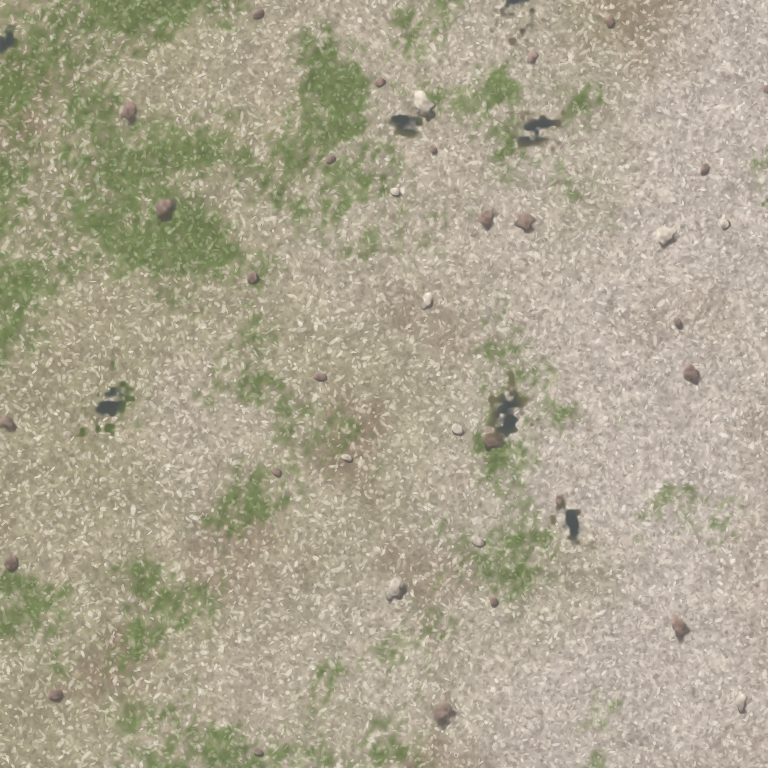
Reproduce this texture procedurally as a Shadertoy shader.

```glsl
const vec3 SAND = vec3(0.715, 0.672, 0.602);
const vec3 PALE_SAND = vec3(0.752, 0.708, 0.668);
const vec3 DRY_GRASS = vec3(0.615, 0.590, 0.475);
const vec3 GREEN_GRASS = vec3(0.415, 0.480, 0.300);
const vec3 BROWN_SOIL = vec3(0.560, 0.490, 0.420);
const vec3 STRAW = vec3(0.910, 0.870, 0.800);
const vec3 BARK = vec3(0.520, 0.475, 0.420);
const vec3 STONE = vec3(0.640, 0.555, 0.510);
const vec3 SHADOW = vec3(0.310, 0.290, 0.285);
const vec3 SHRUB = vec3(0.300, 0.320, 0.320);
const float GRAIN_SCALE = 150.0;
const float GRAIN_CONTRAST = 0.24;
const int FLAKE_LAYERS = 5;
const float FLAKE_SCALE = 62.0;
const float STONE_SCALE = 11.0;
const float SHRUB_SCALE = 4.5;
const vec2 SHADE_DIR = vec2(0.5, -0.85);

vec4 hash4(vec2 p) {
    vec4 q = fract(p.xyxy * vec4(0.1031, 0.1030, 0.0973, 0.1099));
    q += dot(q, q.wzxy + 33.33);
    return fract((q.xxyz + q.yzzw) * q.zywx);
}

float noise(vec2 p) {
    vec2 i = floor(p), f = fract(p);
    f = f * f * (3.0 - 2.0 * f);
    return mix(mix(hash4(i).x, hash4(i + vec2(1, 0)).x, f.x),
               mix(hash4(i + vec2(0, 1)).x, hash4(i + vec2(1, 1)).x, f.x), f.y);
}

float fbm(vec2 p) {
    float sum = 0.0, amp = 0.5;
    for (int i = 0; i < 5; i++) {
        sum += amp * noise(p);
        p = mat2(1.6, 1.2, -1.2, 1.6) * p + 17.3;
        amp *= 0.5;
    }
    return sum;
}

mat2 rotate(float a) {
    return mat2(cos(a), sin(a), -sin(a), cos(a));
}

// Soft slivers of straw and bark: x is coverage, y is tone
vec2 flakes(vec2 p, float seed) {
    vec2 cell = floor(p), best = vec2(0.0, 0.5);
    for (int j = -1; j <= 1; j++)
    for (int i = -1; i <= 1; i++) {
        vec2 id = cell + vec2(i, j);
        vec4 h = hash4(id + seed), k = hash4(id + seed + 71.0);
        vec2 d = rotate(h.z * 6.2832) * (p - id - h.xy);
        vec2 size = vec2(mix(0.24, 0.56, k.x * k.x), mix(0.13, 0.24, k.y));
        d.y += 0.5 * (k.w - 0.5) * d.x * d.x;
        float cover = (1.0 - smoothstep(0.55, 1.25, length(d / size))) * mix(0.3, 1.0, k.z);
        if (cover > best.x) best = vec2(cover, h.w);
    }
    return best;
}

// Rough stones, lit from the upper left, with a short shadow
vec3 addStones(vec3 col, vec2 uv) {
    vec2 p = uv * STONE_SCALE, cell = floor(p);
    for (int j = -1; j <= 1; j++)
    for (int i = -1; i <= 1; i++) {
        vec2 id = cell + vec2(i, j);
        vec4 h = hash4(id + 211.0), k = hash4(id + 307.0);
        if (h.z > 0.36) continue;
        float radius = mix(0.06, 0.15, k.x * k.x);
        vec2 d = rotate(k.y * 3.0) * (p - id - h.xy);
        vec2 shade = rotate(k.y * 3.0) * SHADE_DIR;
        float rough = 0.75 * (noise(uv * 140.0) - 0.5);
        float body = length(d * vec2(0.8, 1.15)) / radius + rough;
        float dark = length((d - shade * radius * 0.55) * vec2(0.8, 1.1)) / radius + rough;
        vec3 tint = mix(STONE, STRAW, step(0.78, k.z) * 0.85);
        tint *= 0.94 - 0.2 * dot(d, shade) / radius + 0.3 * (noise(uv * 210.0) - 0.5);
        col = mix(col, SHADOW, 0.75 * (1.0 - smoothstep(0.7, 1.2, dark)));
        col = mix(col, tint, 0.9 * (1.0 - smoothstep(0.65, 1.1, body)));
    }
    return col;
}

// Sparse ragged tufts with dark gaps and a greenish fringe
vec3 addShrubs(vec3 col, vec2 uv) {
    vec2 p = uv * SHRUB_SCALE, cell = floor(p);
    float twigs = 0.6 * noise(uv * 75.0) + 0.4 * noise(uv * 150.0 + 9.0);
    for (int j = -1; j <= 1; j++)
    for (int i = -1; i <= 1; i++) {
        vec2 id = cell + vec2(i, j);
        vec4 h = hash4(id + 503.0), k = hash4(id + 601.0);
        if (h.z > 0.42) continue;
        vec2 d = rotate(k.y * 3.1416) * (p - id - h.xy);
        float reach = length(d * vec2(0.75, 1.3)) / mix(0.09, 0.20, k.x);
        float mask = smoothstep(0.0, 0.3, twigs - 0.18 - 0.42 * reach);
        vec3 leaf = mix(BROWN_SOIL, GREEN_GRASS, k.z) * 0.9;
        col = mix(col, mix(SHRUB, leaf, smoothstep(0.25, 0.9, reach)), mask * 0.95);
    }
    return col;
}

void mainImage(out vec4 fragColor, in vec2 fragCoord) {
    vec2 uv = fragCoord / iResolution.y;

    // Bare ground, paler to the right, with grass to the upper left
    float broad = fbm(uv * 4.0 + 3.0);
    float patchy = fbm(uv * 9.0 + 40.0);
    float lean = 0.55 - 0.85 * uv.x + 0.35 * uv.y;
    vec3 col = mix(SAND, PALE_SAND, smoothstep(0.2, 0.9, uv.x + broad - 0.45));
    float dry = smoothstep(0.0, 0.65, lean + 1.2 * (broad - 0.5));
    col = mix(col, DRY_GRASS, 0.72 * dry);
    col = mix(col, BROWN_SOIL, 0.5 * smoothstep(0.54, 0.72, fbm(uv * 7.0 + 83.0)) * (0.35 + dry));

    // Green clumps broken up by blades
    float blades = noise(rotate(0.5) * uv * vec2(130.0, 80.0));
    float green = smoothstep(0.52, 0.78, patchy + 0.24 * (lean - 0.35) + 0.22 * (blades - 0.5));
    col = mix(col, GREEN_GRASS, 0.85 * green);

    // Fine grain
    float grain = 0.6 * noise(uv * GRAIN_SCALE) + 0.4 * noise(uv * GRAIN_SCALE * 1.9 + 5.0);
    col *= 1.0 + GRAIN_CONTRAST * (grain - 0.5) + 0.16 * (fbm(uv * 28.0) - 0.48);

    // Litter of mixed sizes, thinner over the green
    for (int i = 0; i < FLAKE_LAYERS; i++) {
        float n = float(i);
        vec2 p = rotate(n * 1.3) * uv * FLAKE_SCALE * (1.0 + 0.22 * n) + 400.0 + n * 31.0;
        vec2 flake = flakes(p, n * 97.0);
        vec3 tint = flake.y > 0.58 ? mix(STRAW, vec3(1.0, 0.98, 0.93), step(0.94, flake.y)) : BARK;
        float strength = flake.y > 0.58 ? 0.62 : 0.36 * step(0.18, flake.y);
        col = mix(col, tint, flake.x * strength * (1.0 - 0.6 * green));
    }

    col = addStones(col, uv);
    col = addShrubs(col, uv);
    fragColor = vec4(clamp(col, 0.0, 1.0), 1.0);
}
```
